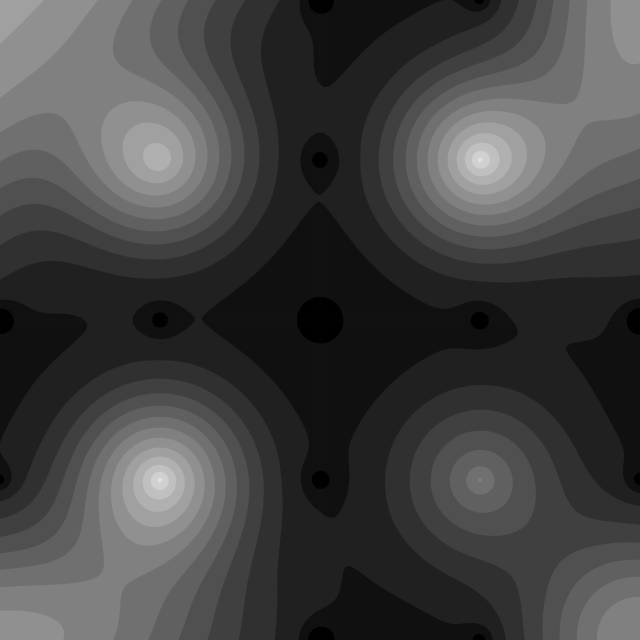
Give the GLSL for this background, as a Shadertoy shader.

```glsl
// Stepped grey height map: four pointed hills, a broad rise in every corner,
// and small pits along the valleys between them. Heights are counted in
// contour steps, summed from exponential falloffs, then cut into flat bands.

// Round hill with a narrow pointed tip.
float hill(vec2 p, vec2 centre, float body, float tip) {
    float r = length(p - centre);
    return body * exp(-r * r / 0.0205) + tip * exp(-r / 0.033);
}

// Broad rise from a corner; squeeze narrows each axis, and a power of 1
// gives a diamond outline while 2 gives an ellipse.
float rise(vec2 p, vec2 corner, vec2 squeeze, float power, float height) {
    vec2 d = pow(abs(p - corner) * squeeze + 1e-5, vec2(power));
    float reach = pow(d.x + d.y, 1.0 / power);
    return height * exp(-pow(reach / 0.342, 2.15));
}

// Pits on a repeating four-by-four lattice, deeper where both indices are even.
float pits(vec2 p) {
    float depth = 0.0;
    for (int j = 0; j <= 4; j++) {
        for (int i = 0; i <= 4; i++) {
            int a = i % 4, b = j % 4;
            bool valley = a == 2 || b == 2;
            bool border = (a == 3 && b == 0) || (a == 0 && b == 1);
            if (valley || border) {
                float strength = (a % 2 == 0 && b % 2 == 0) ? 4.5 : 2.6;
                float r = length(p - vec2(i, j) * 0.25);
                depth += strength * exp(-r / 0.0163);
            }
        }
    }
    return depth;
}

float heightAt(vec2 p) {
    float h = 1.4 - pits(p);
    h += hill(p, vec2(0.25, 0.75), 7.8, 1.9);
    h += hill(p, vec2(0.75, 0.75), 8.6, 4.0);
    h += hill(p, vec2(0.25, 0.25), 8.6, 4.0);
    h += hill(p, vec2(0.75, 0.25), 4.5, 2.2);
    h += rise(p, vec2(0.0, 1.0), vec2(1.0, 1.0), 1.0, 8.8);
    h += rise(p, vec2(1.0, 1.0), vec2(2.0, 1.0), 2.0, 8.0);
    h += rise(p, vec2(0.0, 0.0), vec2(1.0, 2.0), 2.0, 8.0);
    h += rise(p, vec2(1.0, 0.0), vec2(2.0, 2.0), 2.0, 7.5);
    return h;
}

void mainImage(out vec4 fragColor, in vec2 fragCoord) {
    vec2 p = fragCoord / iResolution.xy;
    float h = heightAt(p);

    // Flat bands with an edge one pixel wide
    float nearest = floor(h + 0.5);
    float edge = clamp((h - nearest) / max(fwidth(h), 1e-4) + 0.5, 0.0, 1.0);
    float grey = max(nearest - 1.0 + edge, 0.0) * 16.0 / 255.0;

    // Barely visible cross through the centre
    vec2 axis = abs(p - 0.5);
    grey += 0.006 * (1.0 - smoothstep(0.001, 0.003, min(axis.x, axis.y)));

    fragColor = vec4(vec3(grey), 1.0);
}
```
